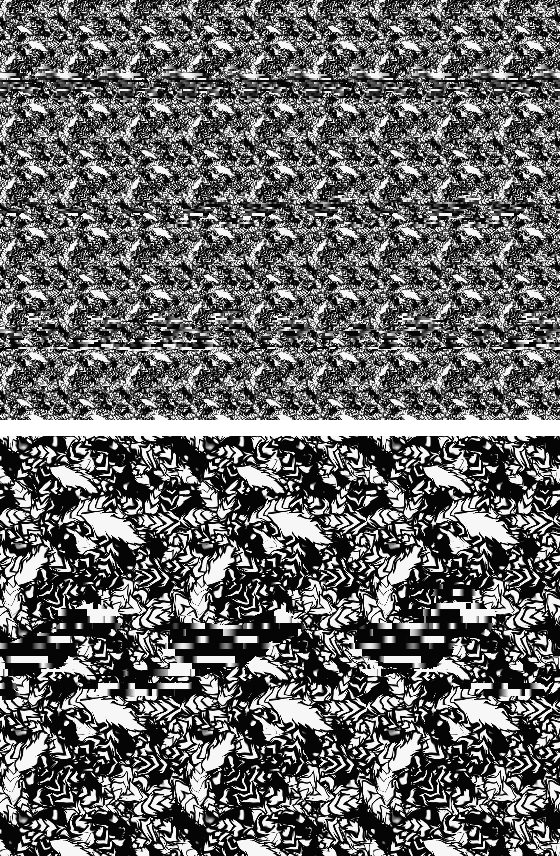
Top: the whole. Bottom: its middle third, enlarged.
Give the GLSL for this pattern, as a Shadertoy shader.

```glsl
// Dense black and white foliage on a square tile, nine repeats across the canvas.
// Serrated, veined leaves are scattered on a torus and painted in order, then
// three broad bands break patches of the tile into ragged horizontal streaks.

const float COLUMNS = 9.0;          // tiles across; 6.75 fit down a 4:3 canvas
const int LEAF_COUNT = 92;          // small leaves per tile
const vec2 LEAF_LENGTH = vec2(0.08, 0.17);
const vec2 LEAF_FILL = vec2(0.22, 1.0);
const float LEAF_ASPECT = 0.36;     // half width over half length
const float VEIN_PITCH = 0.052;
const float OUTLINE = 0.012;
const float RAGGED = 0.035;         // distortion of the leaf edges
const float BAND_FIRST = 1.45;      // centre of the lowest streak band, in tiles
const float BAND_SPACING = 1.95;
const float BAND_HALF = 0.46;
const float STREAK_ROWS = 28.0;     // streak rows per tile
const float STREAK_CELLS = 5.0;     // streak segments per tile
const float STREAK_LEVEL = 0.56;    // higher gives fewer streaks
const vec3 DARK = vec3(0.02);
const vec3 LIGHT = vec3(0.97);

// Bright leaves that mark each tile: centre x, centre y, angle, half length
const vec4 BRIGHT_LEAVES[3] = vec4[3](
    vec4(0.18, 0.81, 0.90, 0.13),
    vec4(0.39, 0.27, -0.50, 0.15),
    vec4(0.62, 0.00, -0.45, 0.19));

float hash(vec2 p) {
    vec3 q = fract(p.xyx * 0.1031);
    q += dot(q, q.yzx + 33.33);
    return fract((q.x + q.y) * q.z);
}

// Value noise whose lattice wraps at the given period
float noise(vec2 p, vec2 period) {
    vec2 i = floor(p), f = fract(p);
    f = f * f * (3.0 - 2.0 * f);
    vec2 a = mod(i, period), b = mod(i + 1.0, period);
    return mix(mix(hash(a), hash(vec2(b.x, a.y)), f.x),
               mix(hash(vec2(a.x, b.y)), hash(b), f.x), f.y);
}

float coverage(float dist, float pixel) {
    return clamp(dist / pixel + 0.5, 0.0, 1.0);
}

// Paint one leaf with a dark rim, toothed edge and slanted veins
float paintLeaf(float ink, vec2 p, vec4 leaf, float fill, float pixel) {
    vec2 q = p - leaf.xy;
    q -= round(q);
    float c = cos(leaf.z), s = sin(leaf.z);
    q = vec2(c * q.x + s * q.y, c * q.y - s * q.x);
    float u = q.x / leaf.w;
    if (abs(u) > 1.0) return ink;
    float tooth = fract((q.x - 1.1 * abs(q.y)) / VEIN_PITCH);
    float halfWidth = LEAF_ASPECT * leaf.w * (1.0 - u * u) * (1.0 - 0.4 * u);
    float edge = halfWidth * (0.65 + 0.35 * tooth) - abs(q.y);
    float vein = abs(2.0 * tooth - 1.0);
    float tone = coverage((vein + fill - 1.0) * 0.5 * VEIN_PITCH, pixel);
    ink *= 1.0 - coverage(edge + OUTLINE, pixel);
    return mix(ink, tone, coverage(edge, pixel));
}

float foliage(vec2 p, float pixel) {
    // Fine distortion roughens outlines and veins
    p += RAGGED * (vec2(noise(p * 23.0, vec2(23.0)),
                        noise(p * 23.0 + 7.0, vec2(23.0))) - 0.5);
    float shade = mix(0.65, 1.3, noise(p * 4.0, vec2(4.0)));
    // Speckled undergrowth
    float ink = coverage((noise(p * 31.0, vec2(31.0)) - 0.77) * 0.05, pixel);
    for (int i = 0; i < LEAF_COUNT; i++) {
        float id = float(i);
        vec4 leaf = vec4(hash(vec2(id, 1.7)), hash(vec2(id, 5.3)),
                         6.2832 * hash(vec2(id, 9.1)),
                         mix(LEAF_LENGTH.x, LEAF_LENGTH.y, hash(vec2(id, 13.9))));
        float fill = mix(LEAF_FILL.x, LEAF_FILL.y, hash(vec2(id, 17.2)));
        ink = paintLeaf(ink, p, leaf, fill * shade, pixel);
    }
    for (int i = 0; i < 3; i++)
        ink = paintLeaf(ink, p, BRIGHT_LEAVES[i], 1.4, pixel);
    return ink;
}

// Hold short runs of each row inside the patches of a band
vec2 streak(vec2 p) {
    float row = floor(p.y * STREAK_ROWS);
    float offBand = abs(fract((p.y - BAND_FIRST) / BAND_SPACING + 0.5) - 0.5);
    float band = 1.0 - smoothstep(0.6, 1.0, offBand * BAND_SPACING / BAND_HALF);
    // Patches follow the tile but change slowly from column to column
    float repeated = noise(p * vec2(4.0, 6.0), vec2(4.0, 64.0));
    float drifting = noise(p * vec2(1.3, 5.0) + 19.0, vec2(64.0));
    float patchy = mix(repeated, drifting, 0.35) + 0.16 * (hash(vec2(row, 3.0)) - 0.5);
    if (patchy * band < STREAK_LEVEL) {
        p.x += 0.05 * band * (drifting - 0.5);
        return p;
    }
    float cell = floor(p.x * STREAK_CELLS + hash(vec2(row, 8.0)));
    float jump = hash(vec2(mod(cell, STREAK_CELLS), row));
    float held = (cell + jump) / STREAK_CELLS;
    return vec2(mix(held, p.x, 0.15), (row + 0.5) / STREAK_ROWS);
}

void mainImage(out vec4 fragColor, in vec2 fragCoord) {
    float pixel = COLUMNS / iResolution.x;
    vec2 p = fragCoord * pixel;
    float ink = foliage(streak(p), pixel);
    fragColor = vec4(mix(DARK, LIGHT, ink), 1.0);
}
```
